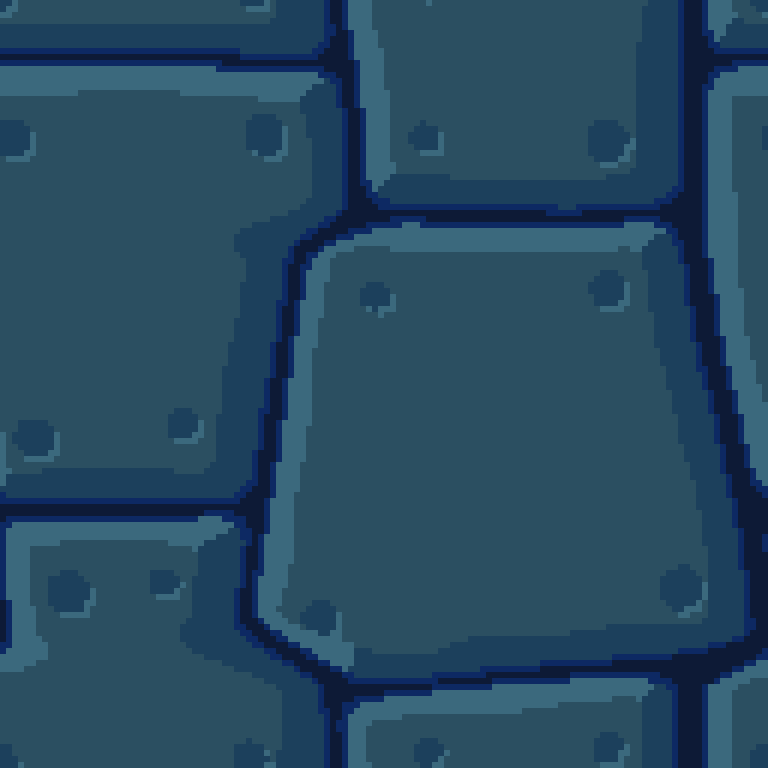
Give the GLSL for this texture, as a Shadertoy shader.

```glsl
// Pixel-art wall of large blue-grey stones: two staggered columns of two blocks,
// wrapped round the canvas. Seam curves give the distance to each side of a block,
// which sets the dark joint, blue rim, lit and shaded bevels; rivets sit in the corners.

const float CELLS = 128.0;          // pixel-art cells across the canvas
const float RIM = 0.008;            // blue line beside the joint
const float CORNER_ROUND = 0.045;
const float BEVEL_ROUND = 0.55;
const float SEAM_WOBBLE = 0.012;
const vec4 BEVEL = vec4(0.031, 0.033, 0.050, 0.036);   // left, top, right, bottom
const vec2 SEAM_HALF = vec2(0.008, 0.0125);            // left and right upright joints
const float BED_HALF = 0.005;                          // level joints
const vec2 RIVET_INSET = vec2(0.108, 0.098);
const vec2 RIVET_RADIUS = vec2(0.017, 0.029);
const vec2 RIVET_GLINT = vec2(0.007, 0.008);

const vec3 FACE = vec3(0.17, 0.31, 0.38);
const vec3 SHADE = vec3(0.11, 0.25, 0.36);
const vec3 LIGHT = vec3(0.23, 0.41, 0.49);
const vec3 RIM_BLUE = vec3(0.05, 0.16, 0.39);
const vec3 JOINT = vec3(0.05, 0.10, 0.21);

float hash(vec2 p) {
    return fract(sin(dot(p, vec2(127.1, 311.7))) * 43758.5453);
}

float noise(vec2 p) {
    vec2 i = floor(p), f = fract(p);
    f = f * f * (3.0 - 2.0 * f);
    return mix(mix(hash(i), hash(i + vec2(1, 0)), f.x),
               mix(hash(i + vec2(0, 1)), hash(i + vec2(1, 1)), f.x), f.y);
}

float smoothMin(float a, float b, float k) {
    float h = max(k - abs(a - b), 0.0) / k;
    return min(a, b) - h * h * k * 0.25;
}

// Upright seams at height y: x of the left and right side of the middle column
vec2 seams(float y) {
    float t = fract(y);
    float wrapped = t > 0.5 ? t - 1.0 : t;
    vec2 narrow = vec2(0.44 + 0.09 * wrapped, 0.905);
    vec2 wide = vec2(0.393 - 0.16 * (t - 0.326), 0.896 + 0.19 * (t - 0.28));
    vec2 span = smoothstep(0.26, 0.34, t) * (1.0 - smoothstep(vec2(0.79, 0.82), vec2(0.90), vec2(t)));
    vec2 wobble = vec2(noise(vec2(y * 9.0, 3.5)), noise(vec2(y * 9.0, 8.5))) - 0.5;
    return mix(narrow, wide, span) + SEAM_WOBBLE * wobble;
}

// Level seams at x: top and bottom of the tall block in a column
vec2 beds(float x, bool middle) {
    vec2 level = middle ? vec2(0.278, 0.898 - 0.075 * (x - 0.45)) : vec2(0.078, 0.663);
    vec2 wobble = vec2(noise(vec2(x * 8.0, 13.5)), noise(vec2(x * 8.0, 18.5))) - 0.5;
    return level + SEAM_WOBBLE * wobble;
}

vec3 wall(vec2 p) {
    // Find the block and its four sides
    vec2 side = seams(p.y);
    vec2 slope = (seams(p.y + 0.01) - seams(p.y - 0.01)) / 0.02;
    vec2 stretch = sqrt(1.0 + slope * slope);
    vec2 halfWidth = SEAM_HALF;
    bool middle = p.x > side.x && p.x < side.y;
    if (!middle) {
        if (p.x >= side.y) p.x -= 1.0;
        side = vec2(side.y - 1.0, side.x);
        stretch = stretch.yx;
        halfWidth = halfWidth.yx;
    }
    vec2 bed = beds(p.x, middle);
    bool tall = p.y > bed.x && p.y < bed.y;
    if (!tall) {
        if (p.y <= bed.x) p.y += 1.0;
        bed = vec2(bed.y, bed.x + 1.0);
    }
    vec2 id = vec2(middle ? 1.0 : 0.0, tall ? 1.0 : 0.0);

    // Distance to left, top, right and bottom joints
    vec4 d = vec4((p.x - side.x) / stretch.x, p.y - bed.x, (side.y - p.x) / stretch.y, bed.y - p.y);
    d -= vec4(halfWidth.x, BED_HALF, halfWidth.y, BED_HALF) * (0.6 + 0.8 * noise(p * 7.0));
    float edge = smoothMin(min(d.x, d.z), min(d.y, d.w), CORNER_ROUND);
    if (edge < 0.0) return JOINT;
    if (edge < RIM) return RIM_BLUE;

    // Bevels, lit from the upper left
    vec4 b = (d - RIM) / (BEVEL * (0.75 + 0.5 * noise(p * 11.0 + 40.0)));
    if (smoothMin(min(b.x, b.z), min(b.y, b.w), BEVEL_ROUND) < 1.0)
        return min(b.x, b.y) < min(b.z, b.w) ? LIGHT : SHADE;

    // One rivet near each corner
    vec3 color = FACE;
    for (int i = 0; i < 4; i++) {
        vec2 corner = vec2(i % 2, i / 2);
        vec2 seed = id * 5.0 + corner * 2.0;
        vec2 jitter = 0.03 * (vec2(hash(seed + 0.3), hash(seed + 0.7)) - 0.5);
        float y = mix(bed.x + RIVET_INSET.y, bed.y - RIVET_INSET.y, corner.y) + jitter.y;
        vec2 s = seams(y);
        if (!middle) s = vec2(s.y - 1.0, s.x);
        float x = mix(s.x + RIVET_INSET.x, s.y - RIVET_INSET.x, corner.x) + jitter.x;
        float radius = mix(RIVET_RADIUS.x, RIVET_RADIUS.y, hash(seed + 1.9));
        vec2 q = p - vec2(x, y);
        if (length(q) < radius) color = SHADE;
        else if (length(q - RIVET_GLINT) < radius) color = LIGHT;
    }
    return color;
}

void mainImage(out vec4 fragColor, in vec2 fragCoord) {
    vec2 uv = fragCoord / iResolution.y;
    vec2 grid = vec2(uv.x, 1.0 - uv.y) * CELLS - 0.5;
    vec2 base = floor(grid);
    // Blend neighbouring cells over one screen pixel
    vec2 w = clamp((fract(grid) - 0.5) * iResolution.y / CELLS + 0.5, 0.0, 1.0);
    vec3 color = vec3(0.0);
    for (int i = 0; i < 4; i++) {
        vec2 o = vec2(i % 2, i / 2);
        vec2 weight = mix(1.0 - w, w, o);
        color += weight.x * weight.y * wall((base + o + 0.5) / CELLS);
    }
    fragColor = vec4(color, 1.0);
}
```
